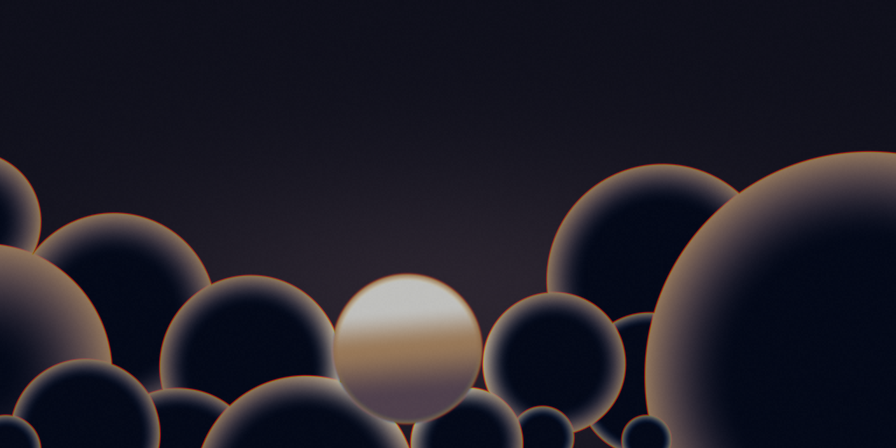
Write a WebGL 2 fragment shader that draws this background.

```glsl
#version 300 es
precision highp float;
// Dark glassy bubbles piled under a dusky sky, around one pale glowing ball.
// Each bubble is a disc whose colour falls from a tan rim through mauve to navy;
// the ball lights nearby rims, and a small per-channel radius shift adds fringes.
uniform vec2 u_resolution;
out vec4 outColor;

const vec3 NAVY = vec3(0.015, 0.035, 0.095);
const vec3 MAUVE = vec3(0.31, 0.25, 0.30);
const vec3 TAN = vec3(0.62, 0.49, 0.36);
const vec3 CREAM = vec3(0.78, 0.73, 0.65);
const vec3 FRINGE = vec3(0.0022, 0.0, -0.0018);
const vec3 BALL = vec3(0.909, 0.221, 0.167); // centre, radius

// Bubbles from back to front: centre, radius, rim width as a share of radius
const vec4 BACK[8] = vec4[8](
  vec4(1.479, 0.375, 0.258, 0.34),
  vec4(0.255, 0.297, 0.227, 0.42),
  vec4(-0.065, 0.505, 0.156, 0.60),
  vec4(1.450, 0.141, 0.161, 0.18),
  vec4(1.940, 0.161, 0.500, 0.40),
  vec4(0.560, 0.182, 0.203, 0.34),
  vec4(-0.039, 0.167, 0.289, 0.85),
  vec4(0.398, -0.055, 0.188, 0.25));
const vec4 FRONT[7] = vec4[7](
  vec4(0.190, 0.031, 0.167, 0.26),
  vec4(0.013, -0.005, 0.078, 0.35),
  vec4(0.682, -0.086, 0.247, 0.32),
  vec4(1.237, 0.188, 0.159, 0.38),
  vec4(1.211, 0.023, 0.070, 0.35),
  vec4(1.042, 0.010, 0.125, 0.42),
  vec4(1.443, 0.018, 0.055, 0.35));

float hash(vec2 p) {
  vec3 q = fract(vec3(p.xyx) * 0.1031);
  q += dot(q, q.yzx + 33.33);
  return fract((q.x + q.y) * q.z);
}

// Depth inside a disc, measured separately for red, green and blue
vec3 discDepth(vec2 p, vec2 centre, float radius) {
  return radius + FRINGE - length(p - centre);
}

vec3 sky(vec2 p) {
  vec3 night = mix(vec3(0.068, 0.068, 0.115), vec3(0.058, 0.060, 0.105), p.y);
  vec2 q = (p - vec2(1.0, 0.33)) / vec2(0.75, 0.30);
  return night + vec3(0.10, 0.075, 0.07) * exp(-dot(q, q));
}

vec3 addBubble(vec3 under, vec2 p, vec4 bubble, float lamp, float soft) {
  vec3 depth = discDepth(p, bubble.xy, bubble.z);
  vec3 t = clamp(depth / (bubble.z * bubble.w), 0.0, 1.0);
  vec3 rim = 1.0 - t;
  vec3 colour = mix(NAVY, MAUVE, 1.0 - smoothstep(0.0, 1.0, t));
  colour = mix(colour, TAN, 0.9 * rim * rim * rim * rim);
  colour = mix(colour, CREAM, 0.75 * lamp * rim * rim);
  return mix(under, colour, smoothstep(-soft, soft, depth));
}

// Pale ball: white crown, tan belt and mauve underside
vec3 addBall(vec3 under, vec2 p, vec3 ball, float soft) {
  vec3 depth = discDepth(p, ball.xy, ball.z);
  vec2 q = (p - ball.xy) / ball.z;
  float h = q.y - 0.08 * q.x;
  vec3 colour = mix(MAUVE, TAN * 0.96, smoothstep(-0.65, 0.05, h));
  colour = mix(colour, vec3(0.75, 0.75, 0.74), smoothstep(0.0, 0.55, h));
  vec3 edge = 1.0 - smoothstep(0.0, 0.09, depth / ball.z);
  colour = mix(colour, TAN * 0.85, 0.7 * edge);
  return mix(under, colour, smoothstep(-soft, soft, depth));
}

void main() {
  vec2 p = gl_FragCoord.xy / u_resolution.y;
  float soft = max(0.0018, 0.75 / u_resolution.y);
  float gap = max(length(p - BALL.xy) - BALL.z, 0.0);
  float lamp = exp(-16.0 * gap);

  vec3 colour = sky(p);
  for (int i = 0; i < 8; i++) colour = addBubble(colour, p, BACK[i], lamp, soft);
  for (int i = 0; i < 7; i++) colour = addBubble(colour, p, FRONT[i], lamp, soft);
  colour = addBall(colour, p, BALL, soft * 2.0);

  // Fine grain on a canvas-sized grid
  colour += (hash(floor(p * 256.0)) - 0.5) * 0.008;
  outColor = vec4(clamp(colour, 0.0, 1.0), 1.0);
}
```
